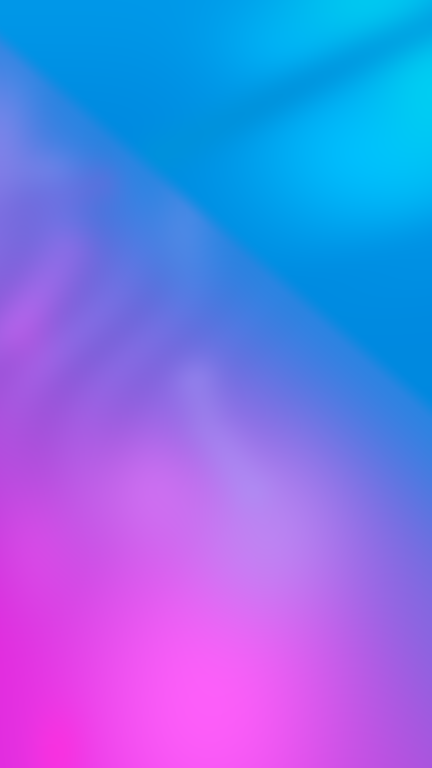
Write a WebGL 1 fragment shader that draws this background.

```glsl
precision highp float;
uniform vec2 u_resolution;

#define AZURE vec3(0.0, 0.535, 0.875)
#define SKY vec3(0.0, 0.75, 1.0)
#define CYAN vec3(0.0, 0.83, 0.95)
#define DEEP vec3(0.0, 0.57, 0.86)
#define BLUE vec3(0.12, 0.53, 0.88)
#define VIOLET vec3(0.47, 0.41, 0.87)
#define PURPLE vec3(0.65, 0.32, 0.86)
#define MAGENTA vec3(0.87, 0.15, 0.86)
#define PINK vec3(1.0, 0.37, 0.98)
#define LILAC vec3(0.74, 0.60, 0.97)
#define EDGE_SLOPE 0.86
#define EDGE_TOP 0.954

// Soft elliptical light
float glow(vec2 p, vec2 centre, vec2 radii) {
  vec2 q = (p - centre) / radii;
  return exp(-dot(q, q));
}

// Soft light along a segment
float ribbon(vec2 p, vec2 a, vec2 b, float width) {
  vec2 pa = p - a, ba = b - a;
  float t = clamp(dot(pa, ba) / dot(ba, ba), 0.0, 1.0);
  vec2 q = (pa - ba * t) / width;
  return exp(-dot(q, q));
}

// Blue area above the diagonal
vec3 upperLight(vec2 p) {
  vec3 c = mix(AZURE, SKY, 0.28 * smoothstep(0.8, 1.02, p.y));
  c = mix(c, SKY, 0.95 * glow(p, vec2(0.482, 0.8), vec2(0.17, 0.12)));
  c = mix(c, SKY, 0.5 * glow(p, vec2(0.38, 0.94), vec2(0.1, 0.055)));
  c = mix(c, CYAN, 0.85 * glow(p, vec2(0.565, 0.885), vec2(0.085, 0.12)));
  c = mix(c, CYAN, 0.75 * glow(p, vec2(0.48, 1.0), vec2(0.12, 0.07)));
  // Slanted shadows
  float fade = mix(0.9, 0.6, smoothstep(0.3, 0.56, p.x));
  c = mix(c, DEEP, fade * ribbon(p, vec2(0.575, 0.975), vec2(0.21, 0.8), 0.03));
  return mix(c, AZURE, 0.45 * ribbon(p, vec2(0.565, 0.68), vec2(0.39, 0.625), 0.04));
}

// Violet to magenta area, graded by depth below the diagonal
vec3 lowerLight(vec2 p, float depth) {
  vec3 c = mix(BLUE, VIOLET, smoothstep(-0.035, 0.215, depth));
  c = mix(c, PURPLE, smoothstep(0.17, 0.4, depth));
  c = mix(c, MAGENTA, smoothstep(0.34, 0.64, depth));

  // Broad glows
  c = mix(c, PINK, 0.97 * glow(p, vec2(0.27, 0.09), vec2(0.19, 0.26)));
  c = mix(c, LILAC, 0.62 * glow(p, vec2(0.345, 0.305), vec2(0.11, 0.12)));
  c = mix(c, mix(PINK, LILAC, 0.5), 0.5 * glow(p, vec2(0.195, 0.36), vec2(0.085, 0.075)));

  // Pale wisps
  float wisp = max(ribbon(p, vec2(0.258, 0.5), vec2(0.27, 0.445), 0.032),
                   ribbon(p, vec2(0.27, 0.445), vec2(0.326, 0.365), 0.032));
  c = mix(c, mix(LILAC, SKY, 0.1), 0.36 * wisp);
  c = mix(c, mix(BLUE, LILAC, 0.4), 0.6 * glow(p, vec2(0.238, 0.7), vec2(0.038, 0.07)));
  c = mix(c, LILAC, 0.36 * glow(p, vec2(0.0, 0.82), vec2(0.05, 0.1)));
  c = mix(c, LILAC, 0.2 * glow(p, vec2(0.065, 0.779), vec2(0.045, 0.03)));
  c = mix(c, VIOLET, 0.4 * ribbon(p, vec2(0.13, 0.76), vec2(0.0, 0.714), 0.03));

  // Warm accents on the left
  c = mix(c, PINK, 0.16 * ribbon(p, vec2(0.03, 0.57), vec2(0.09, 0.67), 0.04));
  c = mix(c, PINK, 0.16 * glow(p, vec2(0.035, 0.57), vec2(0.04, 0.06)));
  c = mix(c, PINK, 0.25 * glow(p, vec2(0.045, 0.29), vec2(0.05, 0.08)));
  c = mix(c, vec3(1.0, 0.18, 0.87), 0.65 * glow(p, vec2(0.075, 0.02), vec2(0.035, 0.055)));

  // Faint slanted folds
  float folds = sin(62.0 * p.x - 30.0 * p.y + 2.0 * sin(17.0 * p.y));
  return c + 0.014 * folds * glow(p, vec2(0.08, 0.58), vec2(0.18, 0.2));
}

void main() {
  vec2 p = gl_FragCoord.xy / u_resolution.y;
  float depth = (EDGE_TOP - EDGE_SLOPE * p.x - p.y) / length(vec2(EDGE_SLOPE, 1.0));
  float below = smoothstep(-0.012, 0.016, depth);
  gl_FragColor = vec4(mix(upperLight(p), lowerLight(p, depth), below), 1.0);
}
```
